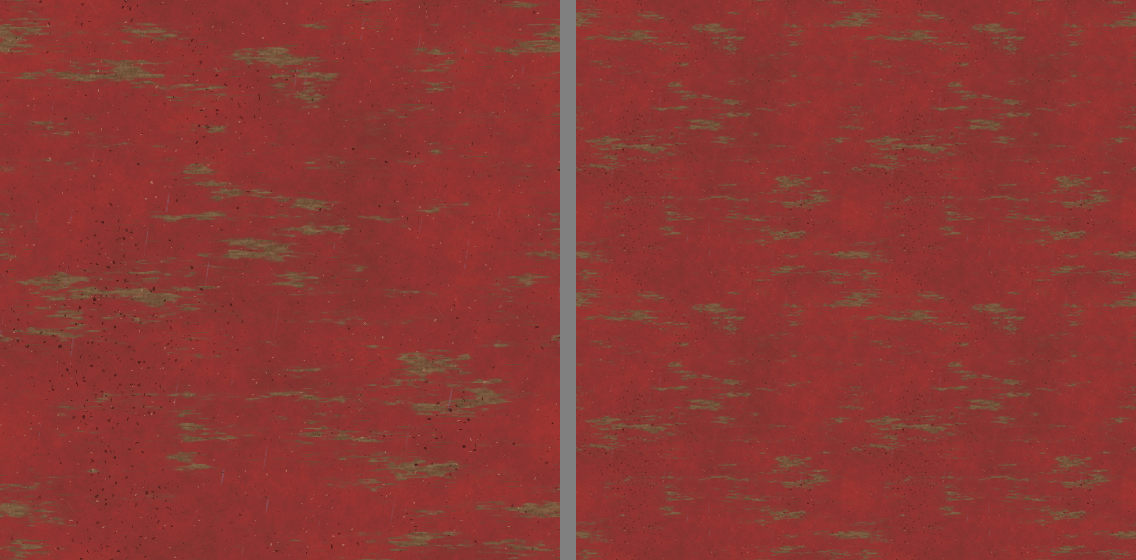
Left, the tile; right, the same tile 2 across and 2 down.
Write a Shadertoy shader that draws this texture.

```glsl
vec3 hash(vec2 p, float seed) {
    vec3 q = fract(vec3(p.xyx + seed * 7.31) * vec3(0.1031, 0.1030, 0.0973));
    q += dot(q, q.yxz + 33.33);
    return fract((q.xxy + q.yzz) * q.zyx);
}

// Value noise that wraps after a whole number of cells
float noise(vec2 uv, vec2 cells, float seed) {
    vec2 p = uv * cells, i = floor(p), f = fract(p);
    f = f * f * (3.0 - 2.0 * f);
    vec2 a = mod(i, cells), b = mod(i + 1.0, cells);
    return mix(mix(hash(a, seed).x, hash(vec2(b.x, a.y), seed).x, f.x),
               mix(hash(vec2(a.x, b.y), seed).x, hash(b, seed).x, f.x), f.y);
}

float fbm(vec2 uv, vec2 cells, float seed) {
    float sum = 0.0, weight = 0.533;
    for (int i = 0; i < 4; i++) {
        sum += weight * noise(uv, cells, seed + float(i));
        cells *= 2.0;
        weight *= 0.5;
    }
    return sum;
}

// Scattered soft ellipses: thin ones are scratches, round ones are specks
float marks(vec2 uv, vec2 cells, vec2 radius, float slant, float share, float seed) {
    vec2 p = uv * cells, base = floor(p);
    float cover = 0.0;
    for (int y = -1; y <= 1; y++)
    for (int x = -1; x <= 1; x++) {
        vec2 cell = base + vec2(x, y);
        vec2 id = mod(cell, cells);
        vec3 place = hash(id, seed), form = hash(id, seed + 5.0);
        vec2 d = (p - cell - place.xy) / cells;
        d.x -= slant * d.y;
        d /= radius * mix(vec2(0.35), vec2(1.0), form.xy);
        float mark = 1.0 - smoothstep(0.45, 1.0, length(d));
        cover = max(cover, mark * step(place.z, share) * mix(0.4, 1.0, form.z));
    }
    return cover;
}

void mainImage(out vec4 fragColor, in vec2 fragCoord) {
    vec2 uv = fragCoord / iResolution.xy;

    // Mottled red paint with fine grain
    float mottle = fbm(uv, vec2(6.0, 8.0), 1.0);
    float dust = fbm(uv, vec2(48.0), 6.0);
    float grain = noise(uv, vec2(320.0), 11.0);
    float tone = 0.5 + 0.95 * (mottle - 0.5) + 0.65 * (dust - 0.5) + 0.4 * (grain - 0.5);
    vec3 color = mix(vec3(0.50, 0.197, 0.187), vec3(0.63, 0.204, 0.195), clamp(tone, 0.0, 1.0));

    // Paint worn away in flat flakes with frayed, fibrous edges
    float region = fbm(uv, vec2(4.0, 9.0), 16.0);
    float flake = fbm(uv, vec2(9.0, 44.0), 21.0);
    float fiber = 0.55 * noise(uv, vec2(36.0, 230.0), 26.0) + 0.45 * noise(uv, vec2(90.0, 340.0), 28.0);
    float height = 0.37 * region + 0.41 * flake + 0.22 * fiber;
    float wear = smoothstep(0.575, 0.645, height);
    float stain = smoothstep(0.49, 0.62, height);
    float streak = noise(uv, vec2(60.0, 300.0), 31.0);
    vec3 wood = mix(vec3(0.37, 0.27, 0.18), vec3(0.54, 0.44, 0.31), 0.6 * streak + 0.4 * grain);
    color = mix(color, vec3(0.46, 0.30, 0.23), 0.28 * stain);
    color = mix(color, wood, 0.9 * wear * mix(0.7, 1.0, smoothstep(0.2, 0.6, fiber)));

    // Fine horizontal cracks, denser near the worn regions
    float crack = marks(uv, vec2(12.0, 72.0), vec2(0.036, 0.0017), 0.0, 0.26, 41.0);
    crack = max(crack, marks(uv, vec2(28.0, 110.0), vec2(0.015, 0.0015), 0.0, 0.22, 52.0));
    crack *= mix(0.25, 1.0, smoothstep(0.38, 0.58, region)) * mix(0.5, 1.0, streak);
    color = mix(color, vec3(0.40, 0.31, 0.19), crack);

    // Faint bluish scratches, nearly upright, and a few pale hairlines
    float scratch = marks(uv, vec2(9.0, 7.0), vec2(0.0026, 0.042), 0.15, 0.5, 63.0);
    scratch *= smoothstep(0.25, 0.6, noise(uv, vec2(90.0, 120.0), 68.0));
    float hairline = marks(uv, vec2(14.0), vec2(0.0013, 0.02), -0.6, 0.25, 65.0);
    color = mix(color, vec3(0.53, 0.36, 0.42), 0.6 * scratch);
    color = mix(color, vec3(0.61, 0.35, 0.30), 0.4 * hairline);

    // Dark chips in tight clusters, and many small pale flecks
    vec2 ragged = uv + 0.004 * (vec2(noise(uv, vec2(240.0), 71.0), noise(uv, vec2(240.0), 74.0)) - 0.5);
    float cluster = smoothstep(0.58, 0.74, fbm(uv, vec2(5.0), 78.0));
    float chips = marks(ragged, vec2(80.0), vec2(0.0038), 0.0, 0.015 + 0.4 * cluster, 85.0);
    float pits = marks(ragged, vec2(110.0), vec2(0.0022), 0.0, 0.1, 89.0);
    float flecks = marks(ragged, vec2(72.0), vec2(0.0026, 0.0024), 0.4, 0.13, 93.0);
    color = mix(color, vec3(0.25, 0.09, 0.08), 0.8 * max(chips, 0.7 * pits));
    color = mix(color, vec3(0.72, 0.50, 0.39), 0.75 * flecks);

    fragColor = vec4(color, 1.0);
}
```
